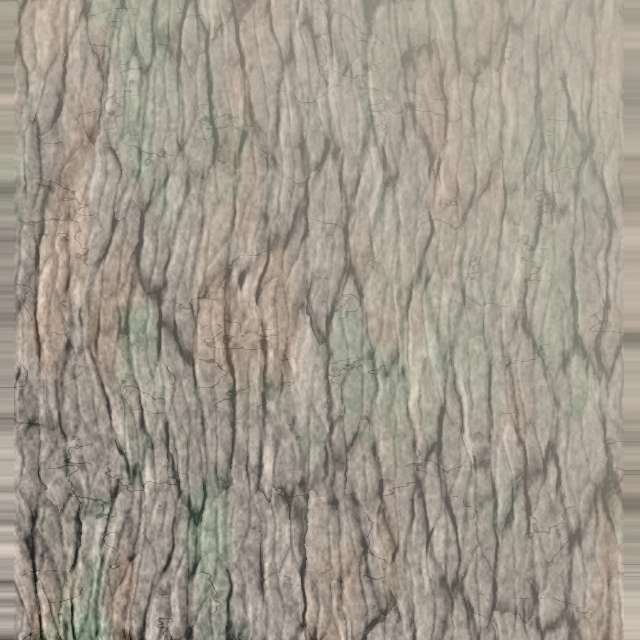
This texture is drawn by a WebGL 1 fragment shader. Its source:

```glsl
precision highp float;
// Weathered tree bark in upright, overlapping plates, fading into pale haze.
uniform vec2 u_resolution;

const vec3 HAZE = vec3(0.775, 0.735, 0.680);
const vec3 BARK_TINT = vec3(1.045, 0.985, 0.935);
const vec3 LICHEN_SHIFT = vec3(-0.060, 0.030, -0.015);
const vec3 INNER_SHIFT = vec3(0.045, -0.005, -0.035);
const vec2 PLATE_SCALE = vec2(19.0, 4.2);
const vec2 STRIP_SCALE = vec2(40.0, 9.0);
const vec2 LIGHT_STEP = vec2(0.0045, -0.0025);
const vec2 SIDE_LIMITS = vec2(0.021, 0.976);
const float BASE_TONE = 0.495;
const float RELIEF = 0.30;
const float SLOPE_LIGHT = 0.32;
const float GRAIN = 0.34;

float hash(vec2 p) {
  vec3 q = fract(vec3(p.xyx) * 0.1031);
  q += dot(q, q.yzx + 33.33);
  return fract((q.x + q.y) * q.z);
}

float noise(vec2 p) {
  vec2 i = floor(p), f = fract(p);
  f = f * f * (3.0 - 2.0 * f);
  return mix(mix(hash(i), hash(i + vec2(1.0, 0.0)), f.x),
             mix(hash(i + vec2(0.0, 1.0)), hash(i + vec2(1.0)), f.x), f.y);
}

float fbm(vec2 p) {
  float sum = 0.0, gain = 0.5;
  for (int i = 0; i < 4; i++) {
    sum += gain * noise(p);
    p = p * 2.03 + 17.3;
    gain *= 0.5;
  }
  return sum / 0.9375;
}

// Cellular plates: x = gap to the neighbouring plate, y = random plate value.
vec2 plates(vec2 p) {
  vec2 cell = floor(p);
  float nearest = 9.0, second = 9.0, id = 0.0;
  for (int j = -1; j <= 1; j++) {
    for (int i = -1; i <= 1; i++) {
      vec2 c = cell + vec2(float(i), float(j));
      vec2 seed = c + 0.1 + 0.8 * vec2(hash(c), hash(c + 71.7));
      float d = length(seed - p);
      if (d < nearest) {
        second = nearest;
        nearest = d;
        id = hash(c + 39.1);
      } else {
        second = min(second, d);
      }
    }
  }
  return vec2(second - nearest, id);
}

// Bends the grain so that the furrows wander and their rims fray.
vec2 warp(vec2 p) {
  float bend = 0.050 * (noise(p * vec2(5.0, 4.0)) - 0.5);
  float fray = 0.016 * (fbm(p * vec2(34.0, 22.0)) - 0.5);
  float lift = 0.050 * (fbm(p * vec2(38.0, 9.0) + 5.0) - 0.5);
  return p + vec2(bend + fray, lift);
}

// Relief height: broad plates, narrow strips and fibrous ridges.
float height(vec2 p) {
  vec2 q = warp(p);
  vec2 broad = plates(q * PLATE_SCALE);
  vec2 strip = plates(q * STRIP_SCALE + 13.0);
  float h = 0.42 * smoothstep(0.0, 0.30, broad.x) + 0.20 * broad.y;
  h += 0.24 * smoothstep(0.0, 0.35, strip.x) + 0.26 * strip.y;
  return h + 0.42 * (fbm(q * vec2(48.0, 8.0)) - 0.5);
}

// Thin, broken cracks running across the plates.
float crossCracks(vec2 p) {
  float level = fbm(p * vec2(13.0, 24.0) + 3.0);
  float line = 1.0 - smoothstep(0.003, 0.020, abs(level - 0.5));
  return line * smoothstep(0.52, 0.68, noise(p * vec2(24.0, 17.0) + 8.0));
}

void main() {
  vec2 uv = gl_FragCoord.xy / u_resolution;
  // Beyond the side limits the border bark is drawn out into level streaks.
  vec2 p = vec2(clamp(uv.x, SIDE_LIMITS.x, SIDE_LIMITS.y), uv.y);

  // Light from the left over the relief
  float h = height(p);
  float slope = clamp(h - height(p - LIGHT_STEP), -0.5, 0.5);
  float furrow = 1.0 - smoothstep(0.15, 0.58, h);
  float tone = BASE_TONE + RELIEF * (h - 0.72) + SLOPE_LIGHT * slope;
  tone -= 0.22 * furrow + 0.20 * crossCracks(p);

  // Rough surface and pale flakes
  tone += GRAIN * (fbm(p * vec2(125.0, 85.0)) - 0.5);
  tone += 0.13 * (noise(p * vec2(260.0, 210.0)) - 0.5);
  float flake = smoothstep(0.58, 0.76, fbm(warp(p) * vec2(46.0, 7.0) + 41.0));
  tone += 0.17 * flake * (1.0 - furrow);

  // Tint with lichen patches and warm inner bark
  vec3 color = BARK_TINT * clamp(tone, 0.06, 0.90);
  float lichen = smoothstep(0.50, 0.75, fbm(p * vec2(9.0, 5.0) + 27.0));
  float inner = smoothstep(0.48, 0.72, fbm(p * vec2(16.0, 4.0) + 63.0));
  color += LICHEN_SHIFT * lichen + INNER_SHIFT * inner * (1.0 - lichen);

  // Haze thickens towards the upper right
  float clarity = 0.98 - 0.48 * uv.x - 0.52 * uv.y + 0.20 * uv.x * uv.y;
  gl_FragColor = vec4(mix(HAZE, color, clarity), 1.0);
}
```
